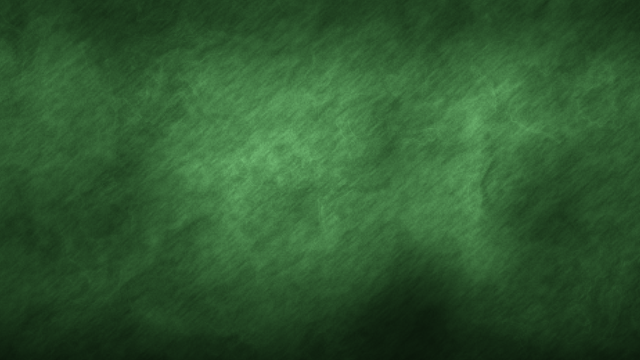
Reproduce this background procedurally as a WebGL 1 fragment shader.

```glsl
precision highp float;
// A worn green backdrop: soft pools of light and shade under a dark vignette.
// Warped value noise mottles it, ridged noise adds faint fibrous creases, and
// noise stretched along a diagonal gives the brushed grain.

uniform vec2 u_resolution;

float hash(vec2 cell) {
  vec3 q = fract(cell.xyx * vec3(0.1031, 0.1030, 0.0973));
  q += dot(q, q.yzx + 33.33);
  return fract((q.x + q.y) * q.z);
}

float noise(vec2 p) {
  vec2 cell = floor(p);
  vec2 f = fract(p);
  f = f * f * (3.0 - 2.0 * f);
  float low = mix(hash(cell), hash(cell + vec2(1.0, 0.0)), f.x);
  float high = mix(hash(cell + vec2(0.0, 1.0)), hash(cell + 1.0), f.x);
  return mix(low, high, f.y);
}

mat2 rotation(float angle) {
  float c = cos(angle);
  float s = sin(angle);
  return mat2(c, -s, s, c);
}

float fbm(vec2 p) {
  mat2 turn = rotation(0.6) * 2.03;
  float sum = 0.0;
  float weight = 0.5;
  for (int i = 0; i < 5; i++) {
    sum += weight * noise(p);
    p = turn * p + 17.3;
    weight *= 0.5;
  }
  return sum / 0.96875;
}

// Soft elliptical spot, 1 at its centre
float pool(vec2 p, vec2 centre, vec2 radius) {
  vec2 d = (p - centre) / radius;
  return exp(-dot(d, d));
}

// Broad light and shade, in fractions of the canvas
float lighting(vec2 uv) {
  float light = 0.365;
  light += 0.07 * pool(uv, vec2(0.50, 0.52), vec2(0.30, 0.34));
  light += 0.15 * pool(uv, vec2(0.45, 0.66), vec2(0.20, 0.18));
  light += 0.10 * pool(uv, vec2(0.35, 0.45), vec2(0.08, 0.15));
  light += 0.14 * pool(uv, vec2(0.77, 0.69), vec2(0.10, 0.16));
  light += 0.11 * pool(uv, vec2(0.07, 0.73), vec2(0.10, 0.19));
  light += 0.11 * pool(uv, vec2(0.73, 0.43), vec2(0.08, 0.20));
  light += 0.06 * pool(uv, vec2(0.51, 0.30), vec2(0.13, 0.15));
  light += 0.09 * pool(uv, vec2(0.97, 0.72), vec2(0.10, 0.16));
  light -= 0.05 * pool(uv, vec2(0.20, 0.87), vec2(0.10, 0.13));
  light -= 0.08 * pool(uv, vec2(0.20, 0.47), vec2(0.08, 0.24));
  light -= 0.09 * pool(uv, vec2(0.06, 0.36), vec2(0.11, 0.13));
  light -= 0.19 * pool(uv, vec2(0.64, 0.13), vec2(0.09, 0.16));
  light -= 0.11 * pool(uv, vec2(0.87, 0.36), vec2(0.08, 0.16));
  light -= 0.07 * pool(uv, vec2(0.62, 0.60), vec2(0.07, 0.11));
  return light;
}

float vignette(vec2 uv) {
  float bottom = smoothstep(-0.26, 0.36, uv.y);
  float top = 1.0 - 0.28 * smoothstep(0.75, 1.0, uv.y);
  float side = abs(uv.x * 2.0 - 1.0);
  return bottom * top * (1.0 - 0.17 * side * side * side);
}

// Pale fibres where warped noise crosses its middle value
float creases(vec2 p, vec2 warp, float scale) {
  float ridge = 1.0 - abs(2.0 * fbm(p * scale + warp * 4.0) - 1.0);
  float patches = smoothstep(0.35, 0.70, fbm(p * 4.3 + scale));
  return pow(ridge, 9.0) * patches;
}

// Fine short strokes that rise to the right
float brushing(vec2 p) {
  vec2 q = rotation(0.72) * p;
  float fine = noise(q * vec2(48.0, 165.0));
  float broad = noise(q * vec2(20.0, 75.0) + 9.0);
  return 0.6 * fine + 0.4 * broad - 0.5;
}

// Shade of green for a given brightness
vec3 greenTone(float light) {
  float tint = light * (0.42 + 0.27 * light);
  return vec3(tint, light, tint * 1.02);
}

void main() {
  vec2 uv = gl_FragCoord.xy / u_resolution;
  vec2 p = gl_FragCoord.xy / u_resolution.y;

  vec2 warp = vec2(fbm(p * 5.0 + 3.0), fbm(p * 5.0 + 29.0)) - 0.5;
  vec2 slanted = rotation(0.72) * p * vec2(8.0, 14.0);
  float mottle = fbm(slanted + warp * 4.0 + 11.0) - 0.5;
  float grain = noise(p * 260.0) - 0.5;

  float light = lighting(uv + warp * 0.06) * vignette(uv);
  light *= 1.0 + 0.42 * mottle + 0.25 * brushing(p) + 0.11 * grain;
  light *= 0.98 + 0.13 * creases(p, warp, 7.0) + 0.10 * creases(p, warp, 13.0);

  gl_FragColor = vec4(greenTone(clamp(light, 0.05, 0.72)), 1.0);
}
```
